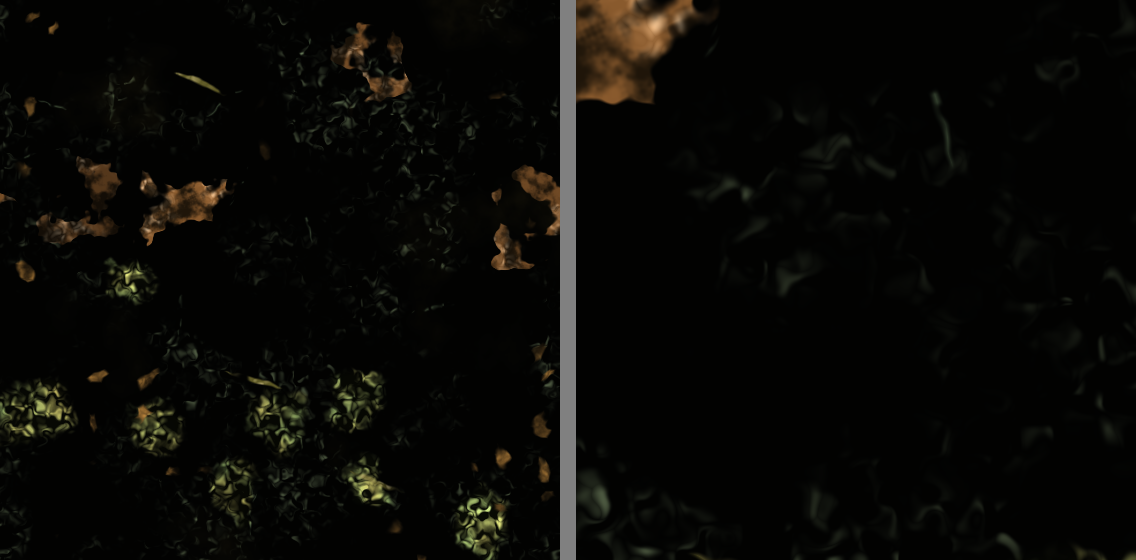
Left, the full canvas; right, a detail of the centre.
Write a WebGL 1 fragment shader that draws this texture.

```glsl
precision highp float;

uniform vec2 u_resolution;

float hash(vec2 p) {
  vec3 q = fract(p.xyx * 0.1031);
  q += dot(q, q.yzx + 33.33);
  return fract((q.x + q.y) * q.z);
}

float noise(vec2 p) {
  vec2 i = floor(p), f = fract(p);
  f = f * f * (3.0 - 2.0 * f);
  return mix(mix(hash(i), hash(i + vec2(1, 0)), f.x),
             mix(hash(i + vec2(0, 1)), hash(i + vec2(1, 1)), f.x), f.y);
}

float fbm(vec2 p) {
  float sum = 0.0, gain = 0.5;
  for (int i = 0; i < 4; i++) {
    sum += gain * noise(p);
    p = mat2(1.6, 1.2, -1.2, 1.6) * p + 17.0;
    gain *= 0.5;
  }
  return sum;
}

// Soft specks of uneven brightness, one per cell
float speckle(vec2 p) {
  float light = 0.0;
  for (int y = -1; y <= 1; y++) {
    for (int x = -1; x <= 1; x++) {
      vec2 cell = floor(p) + vec2(x, y);
      vec2 centre = cell + vec2(hash(cell + 3.0), hash(cell + 57.0));
      float power = hash(cell + 91.0);
      light = max(light, power * power * (1.0 - smoothstep(0.0, 0.85, length(p - centre))));
    }
  }
  return light;
}

// Offset to the nearest scattered centre (xy) and its random value (z);
// the share of occupied cells differs between the lower and upper half
vec3 scatter(vec2 p, float scale, float seed, float lowShare, float highShare) {
  p *= scale;
  vec3 best = vec3(9.0, 9.0, 0.0);
  for (int y = -1; y <= 1; y++) {
    for (int x = -1; x <= 1; x++) {
      vec2 cell = floor(p) + vec2(x, y);
      vec2 id = cell + seed;
      float share = mix(lowShare, highShare, smoothstep(0.35, 0.65, (cell.y + 0.5) / scale));
      vec2 offset = p - cell - 0.2 - 0.6 * vec2(hash(id + 11.0), hash(id + 43.0));
      if (hash(id) < share && dot(offset, offset) < dot(best.xy, best.xy)) {
        best = vec3(offset, hash(id + 71.0));
      }
    }
  }
  return vec3(best.xy / scale, best.z);
}

vec2 rotate(vec2 p, float angle) {
  float c = cos(angle), s = sin(angle);
  return vec2(c * p.x + s * p.y, c * p.y - s * p.x);
}

// Tapered needle with a soft edge
float needle(vec2 p, float halfLength, float halfWidth) {
  float taper = 1.0 - p.x * p.x / (halfLength * halfLength);
  return smoothstep(-0.002, 0.003, halfWidth * taper - abs(p.y)) * smoothstep(0.0, 0.3, taper);
}

void main() {
  vec2 uv = gl_FragCoord.xy / u_resolution.y;
  vec2 warp = vec2(fbm(uv * 13.0), fbm(uv * 13.0 + 31.0)) - 0.47;
  vec2 crumple = vec2(noise(uv * 75.0), noise(uv * 75.0 + 50.0)) - 0.5;
  float specks = speckle(uv * 85.0 + 1.7 * crumple);
  float veins = smoothstep(0.4, 0.85, noise(uv * 90.0 + 2.0 * crumple));
  float mottle = fbm(uv * 45.0);
  float ragged = fbm(uv * 24.0 + 90.0) - 0.47;

  // Near-black ground with clumps of dim dust
  float dust = specks * veins * smoothstep(0.42, 0.66, fbm(uv * 9.0 + 5.0));
  vec3 color = vec3(0.007, 0.008, 0.005) + vec3(0.32, 0.37, 0.27) * dust;
  color += vec3(0.06, 0.05, 0.02) * smoothstep(0.55, 0.75, fbm(uv * 5.0 + 60.0)) * mottle;

  // Crumbly green clusters of fine grains
  vec3 cluster = scatter(uv + 0.07 * warp, 5.5, 20.0, 0.5, 0.1);
  float radius = 0.04 + 0.02 * cluster.z;
  vec2 q = rotate(cluster.xy, 9.0 * cluster.z) * vec2(1.15, 0.85);
  float body = 1.0 - smoothstep(0.65 * radius, 1.15 * radius, length(q) + 0.06 * ragged);
  float grain = clamp(1.1 * specks + 0.75 * veins * mottle - 0.06, 0.0, 1.0);
  vec3 green = mix(vec3(0.03, 0.035, 0.015), vec3(0.78, 0.81, 0.57), grain);
  green *= mix(vec3(0.85, 1.0, 0.85), vec3(1.1, 1.0, 0.75), noise(uv * 30.0));
  color = mix(color, green * (0.5 + 0.75 * fract(cluster.z * 7.0)), body);

  // Ragged brown patches with holes and pale crystals
  vec3 flake = scatter(uv + 0.2 * warp, 4.0, 130.0, 0.06, 0.6);
  q = rotate(flake.xy, 6.3 * flake.z);
  float reach = abs(q.x) * 0.65 + abs(q.y) * 1.05 + 0.05 * ragged + 0.006 * crumple.x;
  float rust = 1.0 - smoothstep(0.048, 0.056, reach);
  rust *= smoothstep(0.34, 0.42, fbm(uv * 16.0 + 80.0));
  vec3 brown = mix(vec3(0.13, 0.09, 0.04), vec3(0.58, 0.38, 0.19), smoothstep(0.28, 0.66, mottle));
  brown += vec3(0.6, 0.55, 0.48) * specks * smoothstep(0.36, 0.6, fbm(uv * 18.0 + 9.0));
  color = mix(color, brown * (0.5 + 0.65 * fract(flake.z * 5.0)), rust);

  // Small broken amber grains, gathered in groups
  vec3 chip = scatter(uv + 0.07 * warp + 0.006 * crumple, 14.0, 260.0, 0.3, 0.4);
  q = rotate(chip.xy, 6.3 * chip.z);
  float edge = max(abs(q.x), abs(q.x) * 0.5 + abs(q.y) * 1.2) - 0.01 * fract(chip.z * 9.0);
  float amber = 1.0 - smoothstep(0.004, 0.013, edge);
  amber *= smoothstep(0.52, 0.6, fbm(uv * 4.0 + 23.0));
  color = mix(color, vec3(0.52, 0.37, 0.17) * (1.3 * mottle + 0.6 * specks), amber);

  // Beaded slanted needles and fainter threads
  vec3 splinter = scatter(uv + 0.02 * warp, 5.0, 310.0, 0.12, 0.03);
  q = rotate(splinter.xy, -0.65 + 0.4 * splinter.z) + 0.004 * crumple;
  float shine = needle(q, 0.055, 0.005) * smoothstep(0.15, 0.65, noise(uv * 55.0));
  color = mix(color, mix(vec3(0.36, 0.34, 0.14), vec3(0.8, 0.74, 0.5), specks), shine);
  vec3 thread = scatter(uv + 0.05 * warp, 8.0, 420.0, 0.25, 0.15);
  q = rotate(thread.xy, 6.3 * thread.z);
  color += vec3(0.2, 0.25, 0.18) * needle(q, 0.04, 0.002) * veins;

  gl_FragColor = vec4(color, 1.0);
}
```
